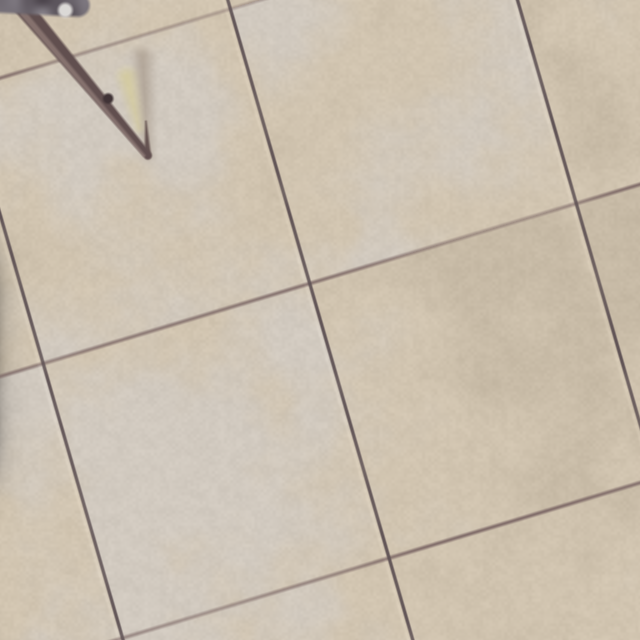
Write a Shadertoy shader that draws this texture.

```glsl
// Slanted beige floor tiles with thin dark joints and a pointed tool lying in the top left corner.

float hash(vec2 p) {
    return fract(sin(dot(p, vec2(127.1, 311.7))) * 43758.5453);
}

float noise(vec2 p) {
    vec2 i = floor(p), f = fract(p);
    f = f * f * (3.0 - 2.0 * f);
    return mix(mix(hash(i), hash(i + vec2(1, 0)), f.x),
               mix(hash(i + vec2(0, 1)), hash(i + vec2(1, 1)), f.x), f.y);
}

float fbm(vec2 p) {
    float sum = 0.0, amp = 0.5;
    for (int i = 0; i < 5; i++) {
        sum += amp * noise(p);
        p = mat2(1.6, 1.2, -1.2, 1.6) * p + 3.7;
        amp *= 0.5;
    }
    return sum;
}

// Distance to a segment whose radius goes from ra to rb
float taper(vec2 p, vec2 a, vec2 b, float ra, float rb) {
    vec2 d = b - a;
    float h = clamp(dot(p - a, d) / dot(d, d), 0.0, 1.0);
    return length(p - a - d * h) - mix(ra, rb, h);
}

float cover(float d, float soft) {
    return 1.0 - smoothstep(-soft, soft, d);
}

void mainImage(out vec4 fragColor, in vec2 fragCoord) {
    vec2 uv = fragCoord / iResolution.y;
    float soft = max(0.0018, 0.8 / iResolution.y);

    // Tile coordinates on a skewed lattice
    mat2 lattice = mat2(0.4165, 0.125, -0.124, 0.429);
    vec2 grid = inverse(lattice) * (uv - vec2(0.484, 0.557));
    vec2 tile = floor(grid);
    vec2 joint = (fract(grid + 0.5) - 0.5) * vec2(0.435, 0.447);

    // Cloudy glaze: pale at lower left, warmer to the right and top
    float cloud = fbm(uv * 5.0 + tile * 7.3);
    float warmth = 0.46 + 0.42 * (uv.x - 0.5) + 0.16 * (uv.y - 0.5)
                 + 1.5 * (cloud - 0.48) + 0.14 * (hash(tile) - 0.5);
    warmth += 0.35 * smoothstep(0.14, 0.0, uv.x) * smoothstep(0.4, 0.75, uv.y);
    vec3 color = mix(vec3(0.82, 0.79, 0.75), vec3(0.82, 0.77, 0.69), smoothstep(0.1, 0.55, warmth));
    color = mix(color, vec3(0.78, 0.73, 0.65), smoothstep(0.55, 0.95, warmth));
    color += 0.025 * (noise(uv * 210.0) - 0.5) + 0.02 * (noise(uv * 75.0) - 0.5);

    // Dim left border
    color *= 1.0 - 0.2 * exp(-uv.x * 70.0) * smoothstep(0.25, 0.1, abs(uv.y - 0.43));

    // Soft brown joints across, uneven in strength
    float rowWear = 0.5 + 0.5 * noise(uv * 6.0 + 4.0) + 0.25 * smoothstep(0.1, 0.0, uv.x);
    rowWear *= mix(1.0, 0.6, smoothstep(0.85, 0.95, uv.y));
    float row = cover(abs(joint.y) - 0.0027, soft * 1.6);
    color = mix(color, vec3(0.5, 0.42, 0.41), row * min(rowWear, 1.0));

    // Crisp dark joints down, with a pale lip on the left
    color += 0.035 * cover(abs(joint.x + 0.0065) - 0.002, soft * 1.5);
    float column = cover(abs(joint.x) - 0.0026, soft);
    color = mix(color, vec3(0.37, 0.32, 0.33), column * (0.82 + 0.18 * noise(uv * 30.0)));

    // Shade and yellow gleam between the tool and its shadow
    vec2 tip = vec2(0.231, 0.757);
    float shade = cover(taper(uv, vec2(0.223, 0.91), tip, 0.012, 0.004), 0.014);
    color = mix(color, vec3(0.6, 0.54, 0.48), 0.55 * shade);
    float gleam = cover(taper(uv, vec2(0.198, 0.88), vec2(0.217, 0.8), 0.012, 0.003), 0.013);
    color = mix(color, vec3(0.84, 0.8, 0.56), 0.6 * gleam);
    color = mix(color, vec3(0.4, 0.33, 0.32), cover(taper(uv, vec2(0.228, 0.81), tip, 0.001, 0.005), 0.003));

    // Tool: dark shaft with a lighter edge, a rivet and a rounded head
    float shaft = taper(uv, vec2(0.035, 0.99), tip, 0.014, 0.006);
    color = mix(color, vec3(0.38, 0.31, 0.31), cover(shaft, 0.003));
    float edge = taper(uv, vec2(0.037, 0.978), tip - vec2(0.006, 0.0), 0.005, 0.002);
    color = mix(color, vec3(0.58, 0.5, 0.48), 0.7 * cover(edge, 0.003));
    color = mix(color, vec3(0.25, 0.2, 0.21), cover(length(uv - vec2(0.169, 0.846)) - 0.008, 0.003));
    float head = taper(uv, vec2(0.0, 1.0), vec2(0.122, 0.992), 0.02, 0.018);
    color = mix(color, mix(vec3(0.3, 0.27, 0.3), vec3(0.55, 0.53, 0.56), noise(uv * 45.0)), cover(head, 0.004));
    color = mix(color, vec3(0.86, 0.85, 0.84), cover(length(uv - vec2(0.102, 0.984)) - 0.011, 0.004));

    fragColor = vec4(clamp(color, 0.0, 1.0), 1.0);
}
```
